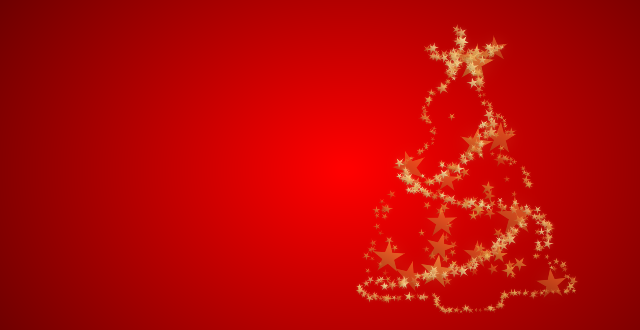
Write a Shadertoy shader that draws this background.

```glsl
// A festive tree drawn by garlands of small golden stars on a red radial glow.
// Garlands are stars strewn along quadratic curves; larger translucent stars
// sit at the turns, and loose sparkles fill the cone between them.
#define VIEW_HEIGHT 3.96
#define GLOW_CENTER vec2(4.15, 1.92)
#define GLOW_FALLOFF 0.118
#define HALO 0.22
#define LARGE_ALPHA 0.72
#define SPARKLES 60
#define ORANGE vec3(0.89, 0.36, 0.12)
#define GOLD vec3(0.96, 0.70, 0.30)
#define CREAM vec3(1.0, 0.92, 0.66)
#define PIXEL (VIEW_HEIGHT / iResolution.y)

vec3 hash3(float n) {
    vec3 h = fract(vec3(n) * vec3(0.1031, 0.1030, 0.0973));
    h += dot(h, h.yzx + 33.33);
    return fract((h.xxy + h.yzz) * h.zyx);
}

// Distance to a five-pointed star, folded into one half of one arm
float starDistance(vec2 q, float radius, float turn) {
    float sector = 1.2566371;
    float a = mod(atan(q.y, q.x) + turn + 0.5 * sector, sector) - 0.5 * sector;
    vec2 arm = length(q) * vec2(cos(a), abs(sin(a)));
    return dot(arm - vec2(radius, 0.0), vec2(0.309, 0.951));
}

// Blends one star with a soft halo over the colour
void addStar(inout vec3 col, vec2 q, float radius, float turn, vec3 tint, float alpha) {
    float reach = length(q) / radius;
    if (reach > 2.2) return;
    float d = starDistance(q, radius, turn);
    float body = 1.0 - smoothstep(-0.6 * PIXEL, 0.6 * PIXEL, d);
    float halo = HALO * exp(-1.8 * reach * reach) * smoothstep(2.2, 1.2, reach);
    float sheen = 0.9 + 0.25 * dot(q, vec2(0.4, 0.7)) / radius;
    col = mix(col, min(tint * sheen, 1.0), alpha * max(body, halo));
}

vec2 curvePoint(vec2 a, vec2 b, vec2 c, float t) {
    return mix(mix(a, b, t), mix(b, c, t), t);
}

// Strews stars along a curve; heat pushes the tint from gold to cream
void addGarland(inout vec3 col, vec2 p, vec2 a, vec2 b, vec2 c,
                int count, float size, float spread, float heat) {
    vec2 low = min(a, min(b, c)) - spread - 4.0 * size;
    vec2 high = max(a, max(b, c)) + spread + 4.0 * size;
    if (any(lessThan(p, low)) || any(greaterThan(p, high))) return;
    for (int i = 0; i < count; i++) {
        float id = float(i) + 97.0 * a.x + 31.0 * c.y;
        vec3 h = hash3(id);
        vec3 k = hash3(id + 411.7);
        vec2 at = curvePoint(a, b, c, (float(i) + h.x) / float(count));
        at += spread * (h.yz - 0.5) * (0.4 + k.z);
        float radius = size * (0.6 + 0.9 * k.x * k.x);
        vec3 tint = mix(mix(ORANGE, GOLD, k.y), CREAM, heat * k.z);
        addStar(col, p - at, radius, 6.28 * k.y, tint, 0.6 + 0.35 * k.z);
    }
}

// Loose sparkles inside the cone of the tree
void addSparkles(inout vec3 col, vec2 p) {
    for (int i = 0; i < SPARKLES; i++) {
        vec3 h = hash3(float(i) + 7.3);
        vec3 k = hash3(float(i) + 203.1);
        float y = mix(0.55, 2.9, 1.0 - sqrt(h.x));
        float x = 5.58 + (2.0 * h.y - 1.0) * 0.40 * (3.45 - y);
        float radius = 0.035 + 0.065 * h.z * h.z * h.z;
        addStar(col, p - vec2(x, y), radius, 6.28 * k.x, mix(ORANGE, GOLD, k.y), 0.45 + 0.45 * k.z);
    }
}

// Large stars: centre and radius, with tint and turn from the hash
void addLargeStars(inout vec3 col, vec2 p) {
    vec3 large[14] = vec3[14](
        vec3(4.92, 1.95, 0.21), vec3(6.00, 2.30, 0.20), vec3(5.71, 2.23, 0.20),
        vec3(5.37, 1.80, 0.15), vec3(5.30, 1.29, 0.19), vec3(5.28, 0.99, 0.18),
        vec3(6.19, 1.36, 0.24), vec3(5.24, 0.70, 0.21), vec3(4.66, 0.87, 0.20),
        vec3(4.91, 0.64, 0.19), vec3(6.62, 0.55, 0.19), vec3(5.72, 0.90, 0.17),
        vec3(5.70, 3.20, 0.23), vec3(5.94, 3.37, 0.16));
    for (int i = 0; i < 14; i++) {
        vec3 h = hash3(float(i) + 58.0);
        vec3 tint = mix(ORANGE, GOLD, 0.2 + 0.6 * h.x);
        addStar(col, p - large[i].xy, large[i].z, -1.57 + 0.6 * (h.y - 0.5), tint, LARGE_ALPHA - 0.25 * h.z);
    }
}

void mainImage(out vec4 fragColor, in vec2 fragCoord) {
    vec2 p = fragCoord * PIXEL;

    // Red backdrop
    float away = length((p - GLOW_CENTER) * vec2(1.0, 1.3));
    vec3 col = vec3(clamp(1.01 - GLOW_FALLOFF * away, 0.0, 1.0), 0.0, 0.0);

    if (p.x > 4.0 && p.x < 7.2) {
        addSparkles(col, p);
        // Thin outline of the branches
        addGarland(col, p, vec2(5.40, 3.00), vec2(4.95, 2.70), vec2(5.18, 2.45), 16, 0.038, 0.07, 0.3);
        addGarland(col, p, vec2(5.18, 2.45), vec2(5.25, 2.15), vec2(4.85, 2.05), 14, 0.034, 0.07, 0.3);
        addGarland(col, p, vec2(5.74, 3.00), vec2(5.85, 2.60), vec2(6.15, 2.35), 18, 0.038, 0.08, 0.3);
        addGarland(col, p, vec2(5.90, 2.10), vec2(6.30, 2.05), vec2(6.38, 1.70), 16, 0.036, 0.08, 0.3);
        addGarland(col, p, vec2(4.72, 1.65), vec2(4.55, 1.20), vec2(4.45, 0.75), 18, 0.040, 0.22, 0.2);
        addGarland(col, p, vec2(6.85, 0.48), vec2(6.95, 0.78), vec2(6.42, 0.85), 14, 0.040, 0.12, 0.3);
        // Base and pot
        addGarland(col, p, vec2(4.30, 0.50), vec2(4.35, 0.32), vec2(5.22, 0.42), 32, 0.038, 0.05, 0.6);
        addGarland(col, p, vec2(5.22, 0.42), vec2(5.20, 0.18), vec2(5.60, 0.24), 16, 0.034, 0.04, 0.4);
        addGarland(col, p, vec2(5.60, 0.24), vec2(6.08, 0.20), vec2(6.04, 0.42), 20, 0.032, 0.04, 0.4);
        addGarland(col, p, vec2(6.04, 0.42), vec2(6.40, 0.45), vec2(6.85, 0.46), 20, 0.034, 0.05, 0.4);
        addLargeStars(col, p);
        // Bright swags
        addGarland(col, p, vec2(5.90, 2.55), vec2(5.75, 2.00), vec2(4.98, 1.72), 55, 0.050, 0.14, 0.9);
        addGarland(col, p, vec2(4.85, 2.00), vec2(4.75, 1.55), vec2(6.10, 1.48), 60, 0.046, 0.10, 0.9);
        addGarland(col, p, vec2(6.10, 1.48), vec2(6.85, 1.35), vec2(6.45, 0.98), 42, 0.042, 0.10, 0.8);
        addGarland(col, p, vec2(6.25, 1.35), vec2(5.95, 0.62), vec2(4.40, 0.55), 85, 0.050, 0.11, 0.9);
        // Crown
        addGarland(col, p, vec2(5.12, 3.34), vec2(5.55, 3.15), vec2(6.00, 3.40), 40, 0.055, 0.16, 0.8);
        addGarland(col, p, vec2(5.52, 3.62), vec2(5.54, 3.25), vec2(5.34, 2.94), 34, 0.052, 0.12, 0.9);
        addGarland(col, p, vec2(5.55, 3.35), vec2(5.68, 3.20), vec2(5.76, 2.92), 24, 0.050, 0.12, 0.9);
    }
    fragColor = vec4(col, 1.0);
}
```
